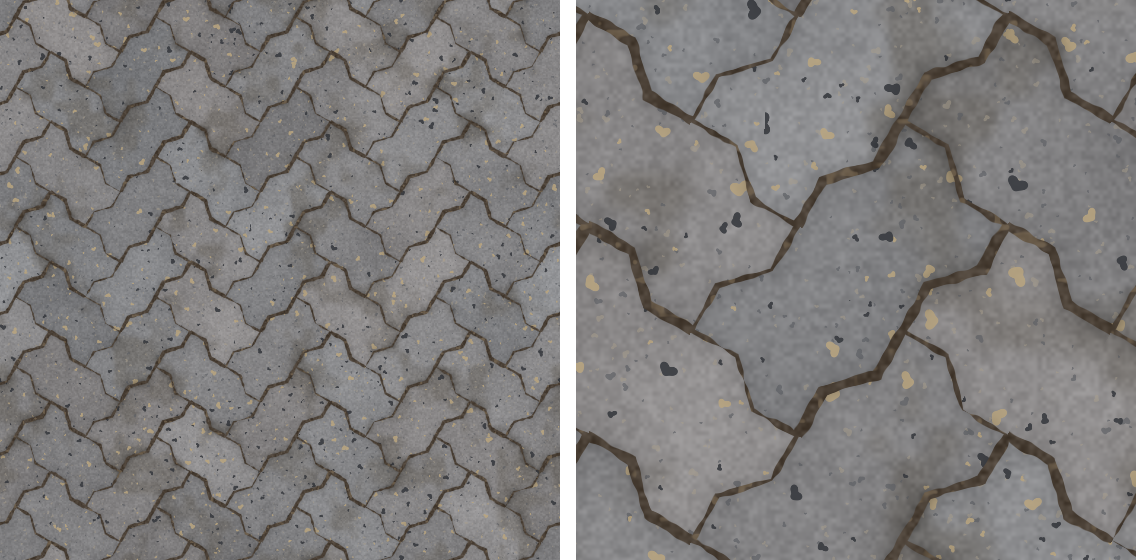
Left: the whole. Right: its middle third, enlarged.
A Shadertoy shader for this texture:

```glsl
// Weathered grey concrete pavers in an interlocking wavy herringbone, with stone chips.

vec3 hash3(vec2 p) {
    vec3 h = fract(p.xyx * vec3(0.1031, 0.1030, 0.0973));
    h += dot(h, h.yxz + 33.33);
    return fract((h.xxy + h.yzz) * h.zyx);
}

// Value noise on an n by n lattice that wraps at the canvas edge.
float noise(vec2 uv, float n, float seed) {
    vec2 p = uv * n, i = floor(p), f = fract(p);
    f = f * f * (3.0 - 2.0 * f);
    vec4 c;
    for (int k = 0; k < 4; k++)
        c[k] = hash3(mod(i + vec2(k & 1, k >> 1), n) + seed).x;
    return mix(mix(c.x, c.y, f.x), mix(c.z, c.w, f.x), f.y);
}

// Zigzag displacement of a joint; zero at each whole number.
float zigzag(float t) {
    float s = fract(t + 0.5) - 0.5;
    return sign(s) * min(abs(s) * 0.27, (0.5 - abs(s)) * 0.54);
}

// Scattered angular chips: x is the dark coverage, y the tan coverage.
vec2 chips(vec2 uv, float n, float seed, float density) {
    vec2 p = uv * n, cover = vec2(0.0);
    float aa = n / iResolution.y;
    for (int y = -1; y <= 1; y++)
    for (int x = -1; x <= 1; x++) {
        vec2 cell = floor(p) + vec2(x, y);
        vec3 place = hash3(mod(cell, n) + seed);
        vec3 kind = hash3(mod(cell, n) + seed + 71.0);
        vec2 d = p - cell - place.xy;
        float angle = atan(d.y, d.x) + 6.283 * kind.z;
        float size = mix(0.07, 0.27, kind.y * kind.y * kind.y);
        float radius = size * (1.0 + 0.28 * sin(angle * 2.0) + 0.2 * sin(angle * 3.0 + 9.0 * place.z));
        float m = 1.0 - smoothstep(-0.6 * aa, 0.6 * aa, length(d) - radius);
        bool dark = kind.x < density;
        bool pale = kind.x > 0.76;
        cover = max(cover, m * vec2(dark, pale));
    }
    return cover;
}

void mainImage(out vec4 fragColor, in vec2 fragCoord) {
    vec2 uv = fragCoord / iResolution.xy;

    // Diagonal grid: 4 repeats across and 8 down, one unit per half paver.
    vec2 rep = uv * vec2(4.0, 8.0) - vec2(0.86, 0.26);
    vec2 grid = vec2(rep.y + 2.0 * rep.x, rep.y - 2.0 * rep.x);
    vec2 bent = vec2(grid.x + zigzag(grid.y), grid.y - zigzag(grid.x));
    vec2 cell = floor(bent), f = bent - cell;

    // Pair cells into pavers; joint half widths are left, right, bottom, top.
    float part = mod(cell.x - cell.y, 4.0);
    const float THIN = 0.016, WIDE = 0.033, NONE = -9.0;
    vec4 width = vec4(WIDE, THIN, THIN, NONE);
    vec2 start = cell;
    if (part < 0.5) width = vec4(THIN, NONE, WIDE, THIN);
    else if (part < 1.5) { width = vec4(NONE, THIN, WIDE, WIDE); start.x -= 1.0; }
    else if (part < 2.5) { width = vec4(THIN, WIDE, NONE, WIDE); start.y -= 1.0; }
    vec4 gaps = vec4(f.x, 1.0 - f.x, f.y, 1.0 - f.y) * 0.93 - width;
    float gap = min(min(gaps.x, gaps.y), min(gaps.z, gaps.w));

    // Each paver has its own tone, wrapped over the canvas.
    vec2 id = mod(vec2(start.x - start.y, 2.0 * (start.x + start.y)) * 0.25, vec2(4.0, 8.0));
    vec3 tone = hash3(id * 4.0 + 17.0);

    // Mottling, stains and fine grain.
    float cloud = noise(uv, 9.0, 3.0) * 0.5 + noise(uv, 23.0, 11.0) * 0.3 + noise(uv, 61.0, 29.0) * 0.2;
    float stain = smoothstep(0.54, 0.82, noise(uv, 13.0, 43.0) * 0.65 + noise(uv, 47.0, 57.0) * 0.35);
    float grain = noise(uv, 384.0, 5.0) * 0.6 + noise(uv, 210.0, 83.0) * 0.4 - 0.5;
    vec3 color = vec3(0.525, 0.522, 0.528) + 0.085 * (tone.x - 0.5) + 0.11 * (cloud - 0.5);
    color += vec3(0.008, 0.0, -0.006) * (tone.y - 0.5) * 2.0;
    color = mix(color, vec3(0.39, 0.37, 0.34), 0.45 * stain);
    color += 0.11 * grain;

    // Stone chips, gathered in places, with a finer layer between them.
    float cluster = mix(0.08, 0.38, smoothstep(0.3, 0.8, noise(uv, 12.0, 91.0)));
    vec2 large = chips(uv, 54.0, 7.0, cluster);
    vec2 small = chips(uv, 112.0, 131.0, 0.16);
    color = mix(color, vec3(0.36, 0.37, 0.39), 0.65 * small.x);
    color = mix(color, vec3(0.66, 0.62, 0.55), 0.5 * small.y);
    color = mix(color, vec3(0.73, 0.65, 0.50), 0.85 * large.y);
    color = mix(color, vec3(0.22, 0.23, 0.25), 0.9 * large.x);

    // Dirty rims and sandy joints with ragged edges.
    gap += 0.022 * (noise(uv, 150.0, 19.0) - 0.5) + 0.018 * (noise(uv, 40.0, 37.0) - 0.5);
    color *= 1.0 - (0.10 + 0.14 * stain) * exp(-max(gap, 0.0) * 16.0);
    vec3 sand = vec3(0.29, 0.25, 0.21) + 0.16 * grain;
    sand = mix(sand, vec3(0.53, 0.46, 0.36), 0.5 * smoothstep(0.72, 0.9, noise(uv, 190.0, 67.0)));
    float aa = 11.3 / iResolution.y;
    color = mix(sand, color, smoothstep(-0.7 * aa, 0.7 * aa, gap));

    fragColor = vec4(clamp(color, 0.0, 1.0), 1.0);
}
```
